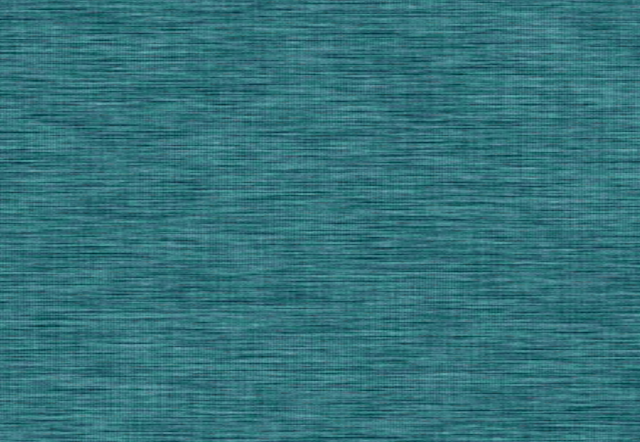
Write a Shadertoy shader that draws this texture.

```glsl
// Teal woven cloth: thin broken dark weft lines over a faint vertical warp.

const float WEFT_ROWS = 130.0;   // threads per canvas height
const float WARP_COLUMNS = 152.0;
const float TAU = 6.2831853;

float hash(vec2 p) {
    vec3 q = fract(vec3(p.xyx) * 0.1031);
    q += dot(q, q.yzx + 33.33);
    return fract((q.x + q.y) * q.z);
}

float noise(vec2 p) {
    vec2 cell = floor(p), f = fract(p);
    f = f * f * (3.0 - 2.0 * f);
    return mix(mix(hash(cell), hash(cell + vec2(1, 0)), f.x),
               mix(hash(cell + vec2(0, 1)), hash(cell + vec2(1, 1)), f.x), f.y);
}

// Tone along one thread; each row gets its own shift so streak ends scatter
float threadTone(float x, float row, float density, float seed) {
    x = x * density + 40.0 * hash(vec2(row, seed));
    float cell = floor(x);
    float id = row + seed * 257.0;
    return mix(hash(vec2(cell, id)), hash(vec2(cell + 1.0, id)),
               smoothstep(0.0, 1.0, x - cell));
}

// Thread tone set against the next thread, so that neighbours alternate
float contrastTone(float x, float row, float density, float seed) {
    return threadTone(x, row, density, seed)
         - 0.4 * threadTone(x, row + 1.0, density, seed) - 0.3;
}

// Blend neighbouring threads over a narrow edge so lines stay crisp
float streaks(vec2 p, float rows, float density, float seed) {
    float y = p.y * rows + seed * 0.37;
    float row = floor(y);
    return mix(contrastTone(p.x, row, density, seed),
               contrastTone(p.x, row + 1.0, density, seed),
               smoothstep(0.2, 0.8, y - row));
}

// Hairline gaps between threads, each fading in and out along its length
float gaps(vec2 p) {
    float y = p.y * WEFT_ROWS + 0.5 * noise(p * vec2(4.0, 9.0));
    float row = floor(y);
    float line = smoothstep(0.34, 0.04, abs(y - row - 0.5));
    float depth = 0.6 * threadTone(p.x, row, 11.0, 7.0)
                + 0.4 * threadTone(p.x, row, 34.0, 8.0);
    return line * smoothstep(0.2, 0.85, depth);
}

void mainImage(out vec4 fragColor, in vec2 fragCoord) {
    vec2 p = fragCoord / iResolution.y;

    // Faint dye clouds and mid-sized patches
    float cloud = noise(p * vec2(4.0, 6.0) + 11.0) - 0.5;
    float patches = noise(p * vec2(9.0, 30.0) + 37.0) - 0.5;
    float tone = 0.035 * cloud + 0.06 * patches;

    // Long and short weft streaks, cut by the dark gaps
    tone += 0.12 * streaks(p, 172.0, 8.0, 1.0);
    tone += 0.13 * streaks(p, 172.0, 24.0, 2.0);
    tone += 0.024 - 0.14 * gaps(p);

    // Warp that shows most in the pale patches, plus fibre grain
    float warp = cos(TAU * (p.x * WARP_COLUMNS + 0.5 * noise(p * vec2(12.0, 5.0))));
    tone += 0.018 * warp * smoothstep(-0.3, 0.4, cloud + patches);
    tone += 0.05 * (noise(p * vec2(WARP_COLUMNS, 9.0) + 71.0) - 0.5);
    tone += 0.085 * (noise(p * vec2(180.0, 300.0) + 93.0) - 0.5);

    // Dye drifts between green teal and greyer blue
    float hue = streaks(p, 150.0, 16.0, 3.0) + noise(p * vec2(60.0, 110.0) + 5.0) - 0.5;
    vec3 color = vec3(0.200, 0.452, 0.483) + tone * vec3(0.9, 1.0, 0.95);
    color += hue * vec3(0.05, -0.018, 0.02);

    // Sparse pale slubs and dull greyish flecks
    float slub = smoothstep(0.26, 0.5, streaks(p, 172.0, 40.0, 4.0));
    float fleck = smoothstep(0.26, 0.5, streaks(p, 172.0, 40.0, 5.0));
    color += slub * vec3(0.06, 0.05, 0.05) + fleck * vec3(0.015, -0.04, -0.045);

    fragColor = vec4(clamp(color, 0.0, 1.0), 1.0);
}
```
